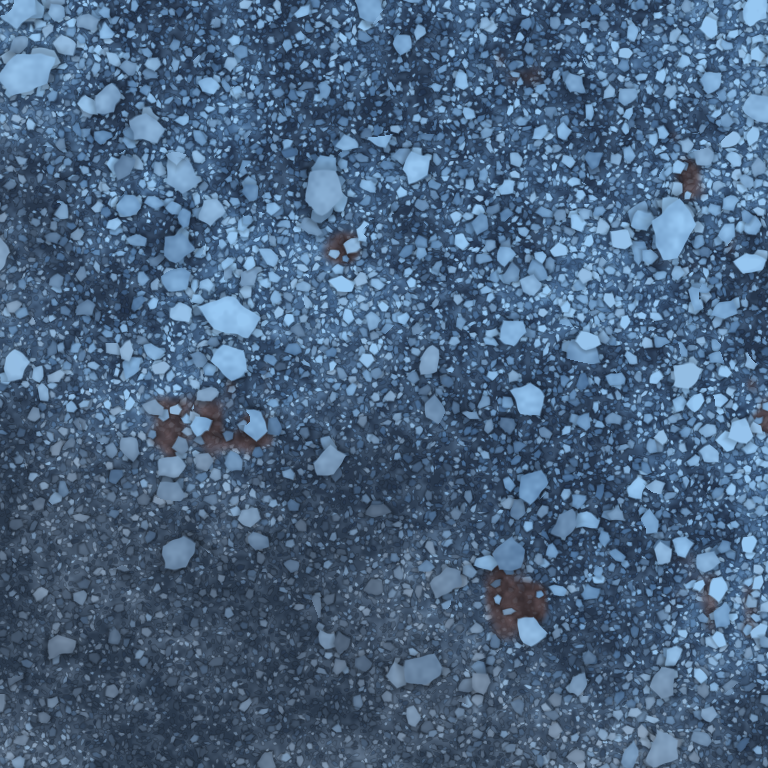
This texture is drawn by a Shadertoy shader. Its source:

```glsl
// Blue-lit crushed gravel: a mottled ground covered by six layers of angular
// grains, from fine grit to sparse pebbles. A diagonal field fades the cold
// blue, stony top right into finer grey grit at the lower left.

const float TAU = 6.28318;
const int   LAYERS = 6;
const float FINEST_CELLS = 135.0;   // grid cells across the canvas, finest layer
const float LAYER_RATIO = 0.62;     // cell count ratio between layers
const float FINEST_DENSITY = 0.9;   // chance of a grain per cell, finest layer
const float DENSITY_RATIO = 0.64;
const float EDGE = 0.0014;          // softness of grain outlines
const float SHADOW = 0.2;           // darkening around grains
const float ROUNDNESS = 0.2;
const float GROUND_TONE = 0.27;
const float CLUMP_CONTRAST = 0.42;  // tone change between hollows and clusters

const vec3 BLUE_DARK  = vec3(0.14, 0.205, 0.305);
const vec3 BLUE_MID   = vec3(0.29, 0.43, 0.59);
const vec3 BLUE_LIGHT = vec3(0.59, 0.78, 0.95);
const vec3 GREY_DARK  = vec3(0.17, 0.225, 0.295);
const vec3 GREY_MID   = vec3(0.305, 0.375, 0.46);
const vec3 GREY_LIGHT = vec3(0.54, 0.63, 0.73);
const vec3 RUST       = vec3(0.29, 0.225, 0.225);

vec2 hash2(vec2 p) {
    vec3 q = fract(p.xyx * vec3(0.1031, 0.1030, 0.0973));
    q += dot(q, q.yzx + 33.33);
    return fract((q.xx + q.yz) * q.zy);
}

float noise(vec2 p) {
    vec2 i = floor(p), f = fract(p);
    f = f * f * (3.0 - 2.0 * f);
    float low  = mix(hash2(i).x, hash2(i + vec2(1, 0)).x, f.x);
    float high = mix(hash2(i + vec2(0, 1)).x, hash2(i + vec2(1, 1)).x, f.x);
    return mix(low, high, f.y);
}

// Stone colour by tone (0 dark, 1 light) and blueness (0 grey, 1 blue)
vec3 stoneColour(float tone, float blue) {
    blue = clamp(blue, 0.0, 1.0);
    vec3 dark  = mix(GREY_DARK, BLUE_DARK, blue);
    vec3 mid   = mix(GREY_MID, BLUE_MID, blue);
    vec3 light = mix(GREY_LIGHT, BLUE_LIGHT, blue);
    float t = clamp(tone, 0.0, 1.0) * 2.0;
    return t < 1.0 ? mix(dark, mid, t) : mix(mid, light, t - 1.0);
}

// Signed distance to an irregular, slightly rounded pentagon
float grainDistance(vec2 q, float radius, vec2 id) {
    vec2 shape = hash2(id + 7.7);
    float turn = shape.x * TAU, stretch = mix(0.78, 1.22, shape.y);
    q = mat2(cos(turn), sin(turn), -sin(turn), cos(turn)) * q;
    q *= vec2(stretch, 1.0 / stretch);
    float d = -radius;
    for (int s = 0; s < 5; s++) {
        float side = float(s);
        vec2 h = hash2(id + vec2(31.7, 11.3) * (side + 1.0));
        float angle = (side + 0.4 * h.x) * TAU / 5.0;
        d = max(d, dot(q, vec2(cos(angle), sin(angle))) - radius * mix(0.65, 1.05, h.y));
    }
    return mix(d, length(q) - radius, ROUNDNESS);
}

// Paints one layer of scattered grains over the colour below
vec3 paintLayer(vec3 colour, vec2 p, float layer, float blue, float clump, float mottle) {
    float coarse = layer / float(LAYERS - 1);
    float cells = FINEST_CELLS * pow(LAYER_RATIO, layer);
    float density = FINEST_DENSITY * pow(DENSITY_RATIO, layer);
    density *= mix(1.0, mix(0.3, 1.3, blue) * mix(0.35, 1.65, clump), min(coarse * 2.0, 1.0));
    float soft = max(EDGE, 0.7 / iResolution.y) * cells;
    vec2 g = p * cells, cell = floor(g);

    for (int j = -1; j <= 1; j++)
    for (int i = -1; i <= 1; i++) {
        vec2 id = cell + vec2(i, j) + layer * 57.0;
        vec2 pick = hash2(id + 3.1);
        if (pick.x > density) continue;
        vec2 q = g - cell - vec2(i, j) - mix(vec2(0.1), vec2(0.9), hash2(id));
        float radius = 0.25 + 0.18 * pick.y * pick.y + 0.05 * (1.0 - coarse);
        if (length(q) > radius * 2.4) continue;

        float d = grainDistance(q, radius, id);
        vec2 h = hash2(id + 19.4);
        float tone = mix(0.14 + 0.86 * pow(h.x, 1.2), 0.78 + 0.2 * h.x, sqrt(coarse));
        tone += 0.22 * (blue - 0.6) + 0.2 * (mottle - 0.5);
        tone += CLUMP_CONTRAST * (1.0 - 0.6 * coarse) * (clump - 0.5);
        tone -= 0.07 * smoothstep(-0.5 * radius, 0.0, d);
        vec3 grain = stoneColour(tone, blue + 0.7 * (h.y - 0.5));

        colour *= 1.0 - SHADOW * (1.0 - smoothstep(0.0, 0.6 * radius, d));
        colour = mix(colour, grain, 1.0 - smoothstep(-soft, soft, d));
    }
    return colour;
}

void mainImage(out vec4 fragColor, in vec2 fragCoord) {
    vec2 p = fragCoord / iResolution.y;

    // Broad fields: blueness, clusters of stones, fine mottling
    float drift = noise(p * 4.0 + 5.0) - 0.5;
    float blue = smoothstep(0.3, 1.1, p.y + 0.8 * p.x + 0.4 * drift);
    float clump = 0.55 * noise(p * 5.0 + 21.0) + 0.45 * noise(p * 13.0 + 70.0);
    clump = smoothstep(0.15, 0.85, clump);
    float mottle = 0.55 * noise(p * 60.0) + 0.45 * noise(p * 150.0 + 9.0);

    // Ground, greyer and darker in the hollows between clusters
    float groundTone = GROUND_TONE + 0.8 * (mottle - 0.5);
    groundTone += CLUMP_CONTRAST * (clump - 0.5);
    vec3 colour = stoneColour(groundTone, blue * mix(0.5, 1.2, clump));

    // Grains, fine to coarse, with rusty stains over the finest grit
    float stain = 0.8 * noise(p * 9.0 + 40.0) + 0.2 * noise(p * 40.0);
    stain = 0.8 * smoothstep(0.74, 0.86, stain) * smoothstep(0.1, 0.5, blue);
    vec2 rough = p + 0.005 * (vec2(noise(p * 75.0 + 3.0), noise(p * 75.0 + 50.0)) - 0.5);
    for (int k = 0; k < LAYERS; k++) {
        colour = paintLayer(colour, rough, float(k), blue, clump, mottle);
        if (k == 1) colour = mix(colour, RUST * mix(0.6, 1.4, mottle), stain);
    }

    fragColor = vec4(colour, 1.0);
}
```
